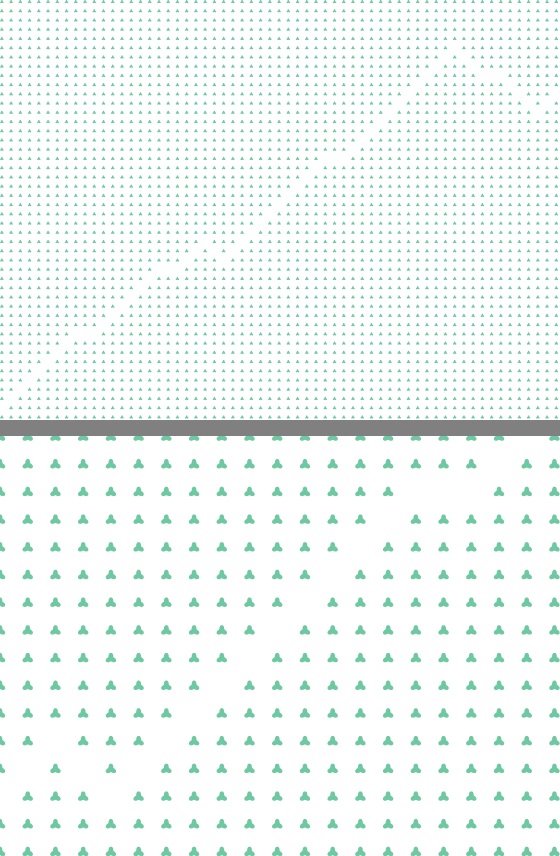
Top, the full canvas; bottom, a detail of the centre.
Reproduce this pattern procedurally as a WebGL 2 fragment shader.

```glsl
#version 300 es
precision highp float;
// Grid of tiny green trefoils with a zigzag path of empty cells climbing across it.

uniform vec2 u_resolution;
out vec4 fragColor;

const vec2 GRID = vec2(60.6, 45.5);        // repeats across and down
const vec2 MARK_CENTRE = vec2(0.2, 0.2);   // within a cell, from its top left
const float MARK_RADIUS = 0.156;
const float LOBE_DEPTH = 0.05;
const vec3 PAPER = vec3(1.0);
const vec3 GREEN = vec3(0.43, 0.785, 0.635);
const int SAMPLES = 4;                     // per pixel side

// Corners of the empty path as (column, row), rows counted from the top
const int CORNERS = 14;
const vec2 PATH[CORNERS] = vec2[CORNERS](
    vec2(0, 44), vec2(8, 36), vec2(10, 36), vec2(17, 29), vec2(19, 29),
    vec2(22, 26), vec2(24, 28), vec2(35, 17), vec2(37, 17), vec2(49, 5),
    vec2(52, 8), vec2(54, 8), vec2(58, 12), vec2(60, 10));

// Row of the empty cell in a given column
float pathRow(float column) {
    float row = -1.0;
    for (int i = 0; i < CORNERS - 1; i++) {
        vec2 a = PATH[i], b = PATH[i + 1];
        if (column >= a.x && column <= b.x)
            row = mix(a.y, b.y, (column - a.x) / (b.x - a.x));
    }
    return row;
}

// Signed radial distance to a three-lobed mark with one lobe pointing up
float trefoil(vec2 p, float radius, float depth) {
    float angle = atan(p.x, p.y);
    return length(p) - radius - depth * cos(3.0 * angle);
}

// Ink at a point measured in cells from the top left
float markInk(vec2 p, float softness) {
    vec2 cell = floor(p);
    float d = trefoil((fract(p) - MARK_CENTRE) * vec2(1.0, -1.0),
                      MARK_RADIUS, LOBE_DEPTH);
    float kept = step(0.5, abs(cell.y - pathRow(cell.x)));
    return kept * (1.0 - smoothstep(-softness, softness, d));
}

void main() {
    vec2 cellsPerPixel = GRID / u_resolution;
    float softness = 0.5 * cellsPerPixel.y / float(SAMPLES);

    // Average a small grid of samples over the pixel
    float ink = 0.0;
    for (int j = 0; j < SAMPLES; j++) {
        for (int i = 0; i < SAMPLES; i++) {
            vec2 offset = (vec2(i, j) + 0.5) / float(SAMPLES) - 0.5;
            vec2 pixel = gl_FragCoord.xy + offset;
            pixel.y = u_resolution.y - pixel.y;
            ink += markInk(pixel * cellsPerPixel, softness);
        }
    }
    ink /= float(SAMPLES * SAMPLES);

    fragColor = vec4(mix(PAPER, GREEN, ink), 1.0);
}
```
